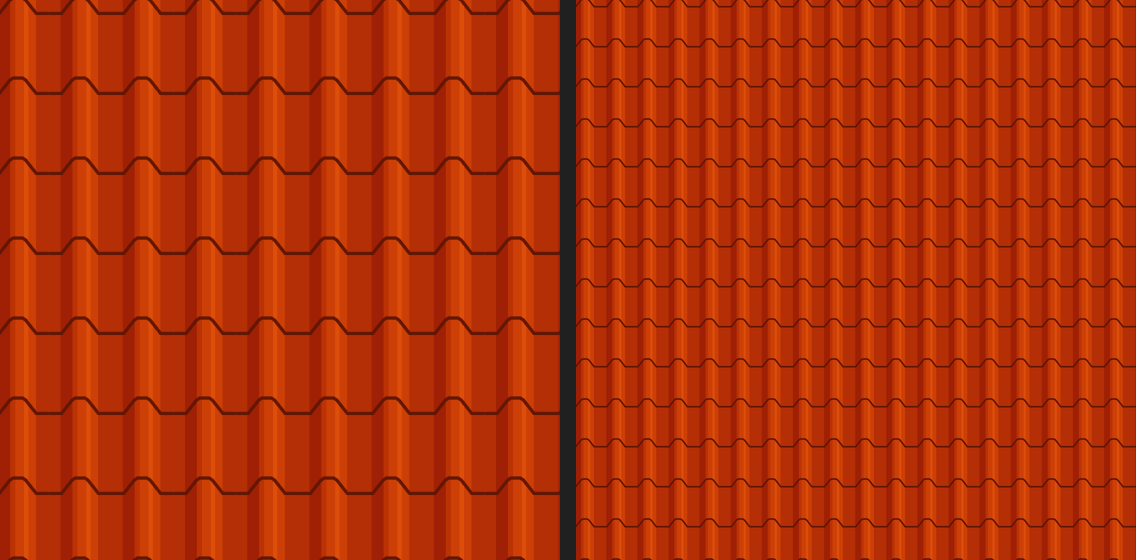
Left: one tile. Right: repeated 2 by 2.
Reproduce this pattern procedurally as a WebGL 2 fragment shader.

```glsl
#version 300 es
precision highp float;
// Seamless roof of ribbed orange-red tiles with dark stepped lower edges.

uniform vec2 u_resolution;
out vec4 fragColor;

// Layout: repeats across and down, offsets within one tile
const vec2 TILES = vec2(9.0, 7.0);
const float RIB_CENTER = 0.286;
const float EDGE_LEVEL = 0.832;
const float SEAM_X = 0.786;

// Edge profile, in canvas units, measured from the rib center
const float CREST_HALF = 0.0085;
const float SHOULDER_HALF = 0.0141;
const float FOOT_HALF = 0.0329;
const float CREST_HEIGHT = 0.0275;
const float SHOULDER_HEIGHT = 0.0238;
const float LINE_HALF = 0.0029;
const float SEAM_HALF = 0.0005;
const float SEAM_STRENGTH = 0.3;

// Colours
const vec3 BASE = vec3(0.705, 0.180, 0.022);
const vec3 SHADOW = vec3(0.625, 0.125, 0.015);
const vec3 RISE = vec3(0.735, 0.195, 0.018);
const vec3 RIB = vec3(0.800, 0.248, 0.025);
const vec3 HIGHLIGHT = vec3(0.862, 0.305, 0.040);
const vec3 OUTLINE = vec3(0.390, 0.085, 0.012);

float hash(float n) {
    return fract(sin(n * 127.1 + 11.7) * 43758.5453);
}

// Antialiased inside of a signed distance
float coverage(float d, float pixel) {
    return clamp(0.5 - d / pixel, 0.0, 1.0);
}

// Vertical stripe from start to end within a tile, wrapping at its sides
float stripe(float x, float start, float end, float pixel) {
    float fromCenter = abs(fract(x - 0.5 * (start + end) + 0.5) - 0.5);
    return coverage(fromCenter - 0.5 * (end - start), pixel);
}

float segment(vec2 p, vec2 a, vec2 b) {
    vec2 ab = b - a;
    return length(p - a - ab * clamp(dot(p - a, ab) / dot(ab, ab), 0.0, 1.0));
}

// Distance to the stepped edge; the rib is mirror symmetric
float edgeDistance(vec2 p) {
    p.x = abs(p.x);
    vec2 crest = vec2(CREST_HALF, CREST_HEIGHT);
    vec2 shoulder = vec2(SHOULDER_HALF, SHOULDER_HEIGHT);
    vec2 foot = vec2(FOOT_HALF, 0.0);
    float d = segment(p, vec2(0.0, CREST_HEIGHT), crest);
    d = min(d, segment(p, crest, shoulder));
    d = min(d, segment(p, shoulder, foot));
    return min(d, segment(p, foot, vec2(0.5 / TILES.x, 0.0)));
}

void main() {
    vec2 uv = gl_FragCoord.xy / u_resolution;
    float pixel = 1.0 / min(u_resolution.x, u_resolution.y);
    vec2 tile = uv * TILES;
    float tilePixel = pixel * TILES.x;

    // Flat shading bands along each rib
    vec3 color = BASE;
    color = mix(color, RIB, stripe(tile.x, 0.20, 0.578, tilePixel));
    color = mix(color, RISE, stripe(tile.x, 0.15, 0.246, tilePixel));
    color = mix(color, SHADOW, stripe(tile.x, -0.027, 0.164, tilePixel));
    color = mix(color, HIGHLIGHT, stripe(tile.x, 0.387, 0.457, tilePixel));

    // Dark lower edge, with the row wrapped around the middle of its profile
    float middle = 0.5 * CREST_HEIGHT;
    vec2 local = fract(tile - vec2(RIB_CENTER, EDGE_LEVEL + middle * TILES.y) + 0.5) - 0.5;
    vec2 p = local / TILES + vec2(0.0, middle);
    float line = coverage(edgeDistance(p) - LINE_HALF, pixel);
    color = mix(color, OUTLINE, line);

    // Faint joint between tiles, differing by column
    float seamDistance = abs(fract(tile.x) - SEAM_X) / TILES.x - SEAM_HALF;
    float seam = coverage(seamDistance, pixel) * hash(floor(tile.x)) * SEAM_STRENGTH;
    color = mix(color, RISE, seam);

    fragColor = vec4(color, 1.0);
}
```
